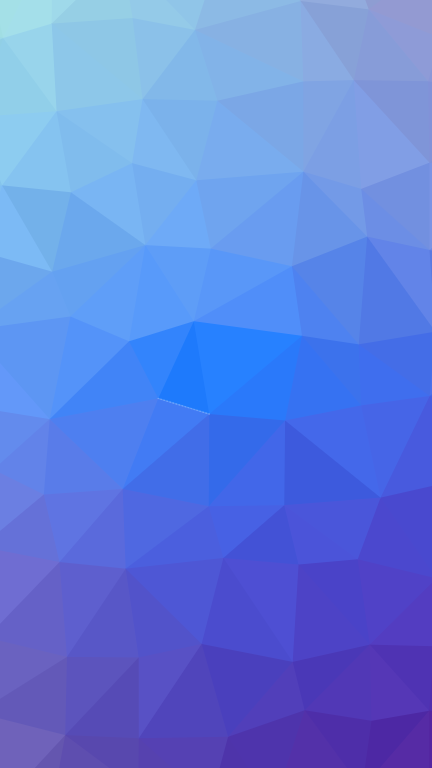
Write a WebGL 2 fragment shader that draws this background.

```glsl
#version 300 es
precision highp float;
// Low-poly gradient: a jittered grid is split into triangles, and each facet
// takes one flat colour from a smooth field running from pale aqua through
// bright blue to violet. A thin dotted seam glints along one facet edge.

#define GRID vec2(5.76, 9.85)    // cells across and up the canvas
#define PHASE vec2(0.83, 0.59)   // shift of the grid nodes
#define JITTER 0.25              // node displacement, in cells
#define TINT 0.022               // brightness variation between facets
#define GLOW_POS vec2(0.49, 0.515)
#define GLOW_SIZE vec2(0.17, 0.06)
#define SEAM_A vec2(1.28, 4.15)  // seam ends, in grid units
#define SEAM_B vec2(1.96, 3.95)
#define SEAM_DOTS 17.0
#define SEAM_ALPHA 0.4

uniform vec2 u_resolution;
out vec4 fragColor;

float hash(vec2 p) {
    return fract(sin(dot(p, vec2(127.1, 311.7))) * 43758.5453);
}

// Left, middle and right colours blended across the canvas
vec3 band(vec3 left, vec3 middle, vec3 right, float x) {
    return mix(mix(left, middle, clamp(2.0 * x, 0.0, 1.0)), right, clamp(2.0 * x - 1.0, 0.0, 1.0));
}

// Smooth colour field over the unit canvas
vec3 palette(vec2 uv) {
    vec3 violet = band(vec3(0.42, 0.37, 0.70), vec3(0.31, 0.22, 0.68), vec3(0.33, 0.15, 0.63), uv.x);
    vec3 indigo = band(vec3(0.44, 0.43, 0.82), vec3(0.28, 0.33, 0.85), vec3(0.32, 0.25, 0.78), uv.x);
    vec3 blue   = band(vec3(0.37, 0.58, 0.96), vec3(0.20, 0.49, 0.98), vec3(0.25, 0.40, 0.91), uv.x);
    vec3 sky    = band(vec3(0.50, 0.75, 0.93), vec3(0.45, 0.67, 0.95), vec3(0.47, 0.57, 0.88), uv.x);
    vec3 aqua   = band(vec3(0.64, 0.88, 0.90), vec3(0.55, 0.75, 0.91), vec3(0.58, 0.60, 0.82), uv.x);
    float y = clamp(uv.y, 0.0, 1.0) * 4.0;
    vec3 col = mix(violet, indigo, min(y, 1.0));
    col = mix(col, blue, clamp(y - 1.0, 0.0, 1.0));
    col = mix(col, sky, clamp(y - 2.0, 0.0, 1.0));
    col = mix(col, aqua, clamp(y - 3.0, 0.0, 1.0));
    vec2 d = (uv - GLOW_POS) / GLOW_SIZE;
    return mix(col, vec3(0.09, 0.48, 1.0), 0.85 * exp(-dot(d, d)));
}

// Jittered node; the two seam ends are pinned
vec2 node(vec2 id) {
    if (id == floor(SEAM_A + 0.5)) return SEAM_A;
    if (id == floor(SEAM_B + 0.5)) return SEAM_B;
    vec2 offset = vec2(hash(id + 3.7), hash(id + 19.3)) - 0.5;
    return id + 2.0 * JITTER * offset;
}

// Signed distance to the line ab, positive on its left
float side(vec2 p, vec2 a, vec2 b) {
    vec2 e = normalize(b - a), q = p - a;
    return e.x * q.y - e.y * q.x;
}

// Facet colour weighted by its antialiased coverage
vec4 facet(vec2 p, vec2 a, vec2 b, vec2 c, float seed, float px) {
    float inside = min(side(p, a, b), min(side(p, b, c), side(p, c, a)));
    float cover = clamp(0.5 + inside / px, 0.0, 1.0);
    vec2 centre = (a + b + c) / 3.0;
    vec3 col = palette((centre + PHASE) / GRID) + TINT * (2.0 * seed - 1.0);
    return vec4(col, 1.0) * cover;
}

// Dotted hairline between the seam ends
float seam(vec2 p, float px) {
    vec2 e = SEAM_B - SEAM_A;
    float t = clamp(dot(p - SEAM_A, e) / dot(e, e), 0.0, 1.0);
    float line = 1.0 - smoothstep(0.2 * px, 1.2 * px, length(p - SEAM_A - t * e));
    return line * (0.7 + 0.3 * cos(6.2832 * SEAM_DOTS * t));
}

void main() {
    vec2 uv = gl_FragCoord.xy / u_resolution;
    vec2 p = uv * GRID - PHASE;
    float px = GRID.y / u_resolution.y;
    vec4 sum = vec4(0.0);

    // Split each nearby cell along its shorter diagonal
    for (int j = -1; j <= 1; j++) {
        for (int i = -1; i <= 1; i++) {
            vec2 id = floor(p) + vec2(i, j);
            vec2 a = node(id), b = node(id + vec2(1.0, 0.0));
            vec2 c = node(id + 1.0), d = node(id + vec2(0.0, 1.0));
            float s1 = hash(id + 41.5), s2 = hash(id + 67.9);
            if (distance(a, c) < distance(b, d)) {
                sum += facet(p, a, b, c, s1, px) + facet(p, a, c, d, s2, px);
            } else {
                sum += facet(p, a, b, d, s1, px) + facet(p, b, c, d, s2, px);
            }
        }
    }
    vec3 col = sum.rgb / max(sum.a, 0.0001);
    col = mix(col, vec3(0.75, 0.87, 1.0), SEAM_ALPHA * seam(p, px));
    fragColor = vec4(col, 1.0);
}
```
